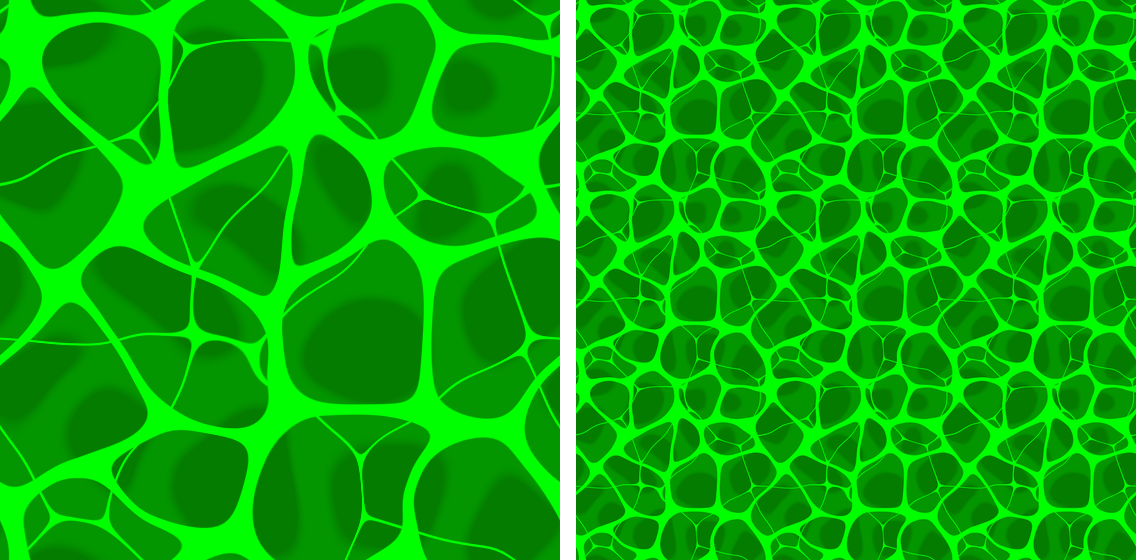
Left: one tile. Right: repeated 3 by 3.
Reproduce this texture procedurally as a Shadertoy shader.

```glsl
vec2 hash2(vec2 cell, float period, uint seed) {
    uvec2 c = uvec2(mod(cell, period));
    uvec2 h = uvec2(c.x * 1597u + seed * 7919u, c.y * 3571u + seed * 4129u);
    h = h * 1664525u + 1013904223u;
    h.x += h.y * 1664525u;
    h.y += h.x * 1664525u;
    h ^= h >> 16u;
    h.x += h.y * 1664525u;
    h.y += h.x * 1664525u;
    h ^= h >> 16u;
    return vec2(h & 65535u) / 65535.0;
}

// Wrapping value noise with two channels, centred on zero
vec2 noise2(vec2 uv, float period, uint seed) {
    vec2 p = uv * period;
    vec2 i = floor(p), f = p - i;
    f = f * f * f * (f * (f * 6.0 - 15.0) + 10.0);
    vec2 low = mix(hash2(i, period, seed), hash2(i + vec2(1, 0), period, seed), f.x);
    vec2 high = mix(hash2(i + vec2(0, 1), period, seed), hash2(i + vec2(1, 1), period, seed), f.x);
    return mix(low, high, f.y) - 0.5;
}

vec2 cellPoint(vec2 cell, float period, uint seed) {
    return cell + 0.06 + 0.88 * hash2(cell, period, seed);
}

// Distance to the cell borders; a low sharpness rounds the corners
float borderDistance(vec2 uv, float period, float sharpness, uint seed) {
    vec2 p = uv * period;
    vec2 base = floor(p);
    vec2 nearest = vec2(0.0);
    float best = 1e5;
    for (int y = -2; y <= 2; y++)
    for (int x = -2; x <= 2; x++) {
        vec2 toPoint = cellPoint(base + vec2(x, y), period, seed) - p;
        float d = dot(toPoint, toPoint);
        if (d < best) {
            best = d;
            nearest = toPoint;
        }
    }
    float sum = 0.0;
    for (int y = -2; y <= 2; y++)
    for (int x = -2; x <= 2; x++) {
        vec2 toPoint = cellPoint(base + vec2(x, y), period, seed) - p;
        vec2 across = toPoint - nearest;
        if (dot(across, across) > 1e-5) {
            float d = dot(0.5 * (toPoint + nearest), normalize(across)) / period;
            sum += exp(-sharpness * d);
        }
    }
    return -log(sum) / sharpness;
}

vec2 warp(vec2 uv, float amount, uint seed) {
    return uv + amount * (noise2(uv, 7.0, seed) + 0.6 * noise2(uv, 4.0, seed + 1u));
}

float lineMask(float d, float halfWidth) {
    float soft = 0.0014;
    return 1.0 - smoothstep(halfWidth - soft, halfWidth + soft, d);
}

void mainImage(out vec4 fragColor, in vec2 fragCoord) {
    vec2 uv = fragCoord / iResolution.xy;

    // Dark pools: crisp inside, fading outwards
    float pool = borderDistance(warp(uv, 0.05, 11u), 4.0, 30.0, 5u);
    float shade = clamp((pool - 0.010) / 0.020, 0.0, 1.0);

    // Broad web with swollen joints, and a fine web
    float broad = borderDistance(warp(uv, 0.055, 23u), 4.0, 48.0, 17u);
    float fine = borderDistance(warp(uv, 0.06, 37u), 3.0, 110.0, 29u);
    float web = max(lineMask(broad, 0.0078), lineMask(fine, 0.0023));

    vec3 midGreen = vec3(0.01, 0.59, 0.0);
    vec3 darkGreen = vec3(0.015, 0.485, 0.0);
    vec3 brightGreen = vec3(0.0, 1.0, 0.0);
    vec3 color = mix(midGreen, darkGreen, shade * shade);
    fragColor = vec4(mix(color, brightGreen, web), 1.0);
}
```
